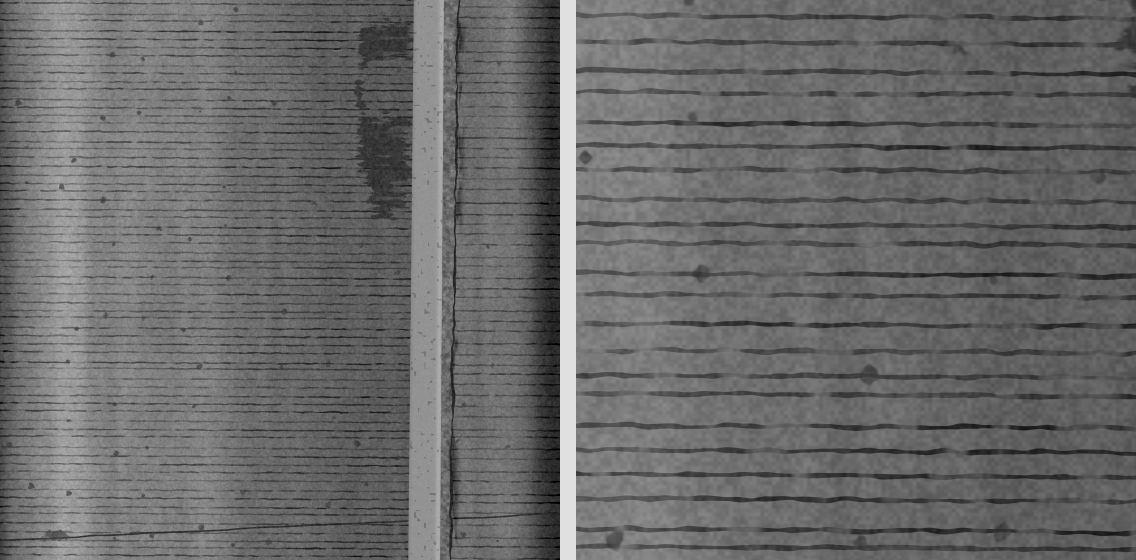
Left: the whole. Right: its middle third, enlarged.
Write a Shadertoy shader that draws this texture.

```glsl
// Worn grey ribbed sheet: two panels of thin broken horizontal lines, split by a
// smooth upright rail with a rough gutter and crack. Lines are jittered rows;
// shading is summed gradients; stain, scratch and specks use noisy distances.
#define LEFT_ROWS 66.0
#define RIGHT_ROWS 52.0
#define ROW_JITTER 0.38
#define LINE_HALF 0.0014
#define LINE_SLOPE 0.006
#define LINE_DARK 0.27
#define GRAIN 0.13
#define SPECK_CELLS 13.0
#define RAIL_TONE 0.575
#define GUTTER_TONE 0.42
#define STAIN_TONE 0.205

float hash(vec2 p) {
    vec3 q = fract(vec3(p.xyx) * 0.1031);
    q += dot(q, q.yzx + 33.33);
    return fract((q.x + q.y) * q.z);
}

float noise(vec2 p) {
    vec2 i = floor(p), f = fract(p);
    f = f * f * (3.0 - 2.0 * f);
    return mix(mix(hash(i), hash(i + vec2(1, 0)), f.x),
               mix(hash(i + vec2(0, 1)), hash(i + vec2(1, 1)), f.x), f.y);
}

float fbm(vec2 p) {
    return 0.55 * noise(p) + 0.3 * noise(p * 2.1 + 7.0) + 0.15 * noise(p * 4.3 + 19.0);
}

float bump(float x, float center, float width) {
    float t = (x - center) / width;
    return exp(-t * t);
}

float boxDistance(vec2 p, vec2 halfSize) {
    vec2 d = abs(p) - halfSize;
    return length(max(d, 0.0)) + min(max(d.x, d.y), 0.0);
}

// Share of a pixel covered by a stripe, and by the side above an edge
float stripe(float d, float halfWidth, float px) {
    return clamp(0.5 + (halfWidth - d) / px, 0.0, 1.0)
         - clamp(0.5 - (halfWidth + d) / px, 0.0, 1.0);
}
float edge(float d, float px) { return clamp(0.5 + d / px, 0.0, 1.0); }

// Broken lines with uneven spacing, strength and wobble
float brokenLines(vec2 p, float rows, float px) {
    float y = p.y + LINE_SLOPE * p.x, ink = 0.0;
    float row = floor(y * rows);
    for (float k = -1.0; k <= 1.0; k++) {
        float id = row + k;
        float shift = (hash(vec2(id, rows)) - 0.5) * ROW_JITTER;
        float wobble = (noise(vec2(p.x * 85.0, id * 7.3)) - 0.5) * 0.0018;
        float d = abs(y + wobble - (id + 0.5 + shift) / rows);
        float dash = smoothstep(0.2, 0.48, noise(vec2(p.x * 75.0, id * 3.7 + rows)));
        float wear = 0.5 + 0.5 * noise(vec2(p.x * 9.0, id * 5.1));
        float strength = mix(0.65, 1.15, hash(vec2(id, rows + 9.0)));
        float halfWidth = LINE_HALF * mix(0.65, 1.25, noise(vec2(p.x * 130.0, id)));
        ink = max(ink, stripe(d, halfWidth, px) * mix(0.3, 1.0, dash) * wear * strength);
    }
    return ink;
}

float leftTone(float x) {
    return mix(0.53, 0.36, smoothstep(0.15, 0.72, x)) - 0.25 * exp(-x / 0.035)
         + 0.09 * bump(x, 0.115, 0.04) - 0.035 * bump(x, 0.19, 0.03)
         + 0.03 * bump(x, 0.37, 0.03);
}

float rightTone(float x) {
    return 0.43 + 0.035 * bump(x, 0.91, 0.04) - 0.27 * smoothstep(0.91, 1.0, x);
}

// Ragged dark blot beside the rail
float stainMask(vec2 p) {
    float d = boxDistance(p - vec2(0.69, 0.928), vec2(0.044, 0.031));
    d = min(d, boxDistance(p - vec2(0.685, 0.742), vec2(0.042, 0.045)));
    d = min(d, (length((p - vec2(0.692, 0.70)) / vec2(0.036, 0.09)) - 1.0) * 0.036);
    float ring = abs(length((p - vec2(0.72, 0.84)) / vec2(1.0, 1.15)) - 0.08) - 0.004;
    d = min(d, max(ring, p.x - 0.70));
    d += (fbm(p * vec2(45.0, 150.0)) - 0.5) * 0.034;
    float holes = smoothstep(0.6, 0.78, noise(p * vec2(28.0, 190.0))) * smoothstep(0.65, 0.70, p.x);
    return smoothstep(0.004, -0.004, d) * (1.0 - 0.6 * holes);
}

float speckMask(vec2 p) {
    vec2 cell = floor(p * SPECK_CELLS);
    float pick = hash(cell + 41.0);
    vec2 center = 0.2 + 0.6 * vec2(hash(cell + 3.0), hash(cell + 17.0));
    float radius = mix(0.001, 0.006, pick * pick) * step(0.55, pick);
    float d = length((fract(p * SPECK_CELLS) - center) / SPECK_CELLS);
    return smoothstep(0.0015, -0.0015, d + (noise(p * 260.0) - 0.5) * 0.004 - radius)
         * step(0.55, pick);
}

void mainImage(out vec4 fragColor, in vec2 fragCoord) {
    vec2 uv = fragCoord / iResolution.xy;
    float px = 1.0 / iResolution.y;
    float rough = fbm(uv * 150.0);
    float railLeft = mix(0.729, 0.739, uv.y);
    float railRight = mix(0.786, 0.793, uv.y);
    float crackX = mix(0.803, 0.818, uv.y) + (fbm(vec2(uv.y * 35.0, 2.0)) - 0.5) * 0.009;

    // Ribbed panels with soft upright streaks
    float onRight = edge(uv.x - crackX, px);
    float tone = mix(leftTone(uv.x), rightTone(uv.x), onRight);
    tone += 0.05 * (noise(vec2(uv.x * 55.0, uv.y * 2.0)) - 0.5) + 0.06 * (fbm(uv * 12.0) - 0.5);
    float ink = mix(brokenLines(uv, LEFT_ROWS, px), brokenLines(uv, RIGHT_ROWS, px), onRight);
    tone -= LINE_DARK * ink * mix(1.0, 0.8, onRight);

    // Stain, specks and the long scratch with its blot
    tone = mix(tone, STAIN_TONE + 0.06 * (rough - 0.5), stainMask(uv) * 0.92);
    tone = mix(tone, 0.22, speckMask(uv) * 0.65);
    float scratchY = 0.035 + 0.048 * uv.x + (noise(vec2(uv.x * 30.0, 5.0)) - 0.5) * 0.002;
    tone = mix(tone, 0.15, 0.85 * stripe(abs(uv.y - scratchY), 0.0015, px));
    float blot = length((uv - vec2(0.1, 0.043)) / vec2(2.5, 1.0)) + (rough - 0.5) * 0.012;
    tone = mix(tone, 0.27, 0.7 * smoothstep(0.011, 0.007, blot));

    // Gutter, crack and dirt, then the smooth rail on top
    float inGutter = edge(uv.x - railRight, px) * (1.0 - onRight);
    tone = mix(tone, GUTTER_TONE + 0.3 * (rough - 0.5), inGutter);
    float dirt = smoothstep(0.48, 0.72, fbm(vec2(uv.x * 70.0, uv.y * 16.0)));
    tone -= 0.2 * dirt * bump(uv.x, crackX + 0.004, 0.009);
    float crackHalf = 0.0008 + 0.0022 * noise(vec2(uv.y * 28.0, 8.0));
    tone = mix(tone, 0.13, 0.9 * stripe(abs(uv.x - crackX), crackHalf, px));
    float rail = RAIL_TONE + 0.09 * bump(uv.x, railRight - 0.004, 0.005)
               - 0.04 * bump(uv.x, railLeft, 0.004) - 0.12 * smoothstep(0.82, 0.93, noise(uv * 170.0));
    float inRail = edge(uv.x - railLeft, px) * edge(railRight - uv.x, px);
    tone = mix(tone, rail, inRail);

    // Fine grain
    float grain = 0.6 * noise(uv * 430.0) + 0.4 * noise(uv * 210.0 + 50.0) - 0.5;
    tone += GRAIN * grain * mix(1.0, 0.3, inRail);
    fragColor = vec4(vec3(clamp(tone, 0.0, 1.0)), 1.0);
}
```
